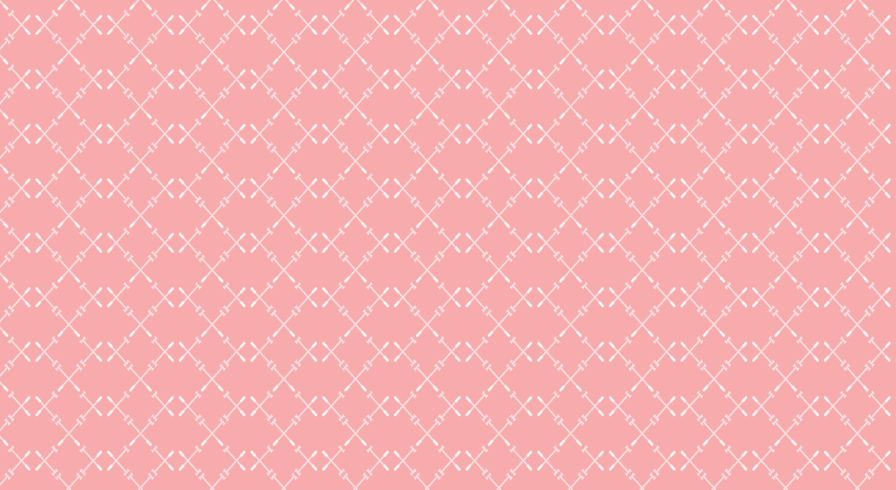
A Shadertoy shader for this pattern:

```glsl
// Lattice of crossed pale mallets, joined head to head, on a pink ground.

float box(vec2 p, vec2 halfSize) {
    vec2 d = abs(p) - halfSize;
    return length(max(d, 0.0)) + min(max(d.x, d.y), 0.0);
}

float cover(float dist, float blur) {
    return 1.0 - smoothstep(-blur, blur, dist);
}

// Two mallets crossing at the origin, grips toward +y and heads toward -y.
float crossedMallets(vec2 p, float gripEnd, float blur) {
    vec2 a = abs(p);
    vec2 arm = vec2(a.x + a.y, a.x - a.y) * 0.7071;   // along, across
    float reach = p.y > 0.0 ? gripEnd : 0.24;
    float ink = 0.72 * cover(box(arm, vec2(reach, 0.012)), blur);
    if (p.y > 0.0) {
        float grip = box(arm - vec2(gripEnd - 0.05, 0.0), vec2(0.035, 0.0)) - 0.019;
        return max(ink, cover(grip, blur));
    }
    float bar = box(arm - vec2(0.23, 0.0), vec2(0.013, 0.044));
    float caps = box(vec2(arm.x - 0.23, abs(arm.y) - 0.040), vec2(0.022, 0.011));
    return max(ink, 0.75 * cover(min(bar, caps), blur));
}

void mainImage(out vec4 fragColor, in vec2 fragCoord) {
    // One unit is one column; y runs down from the top edge.
    float unitsPerPixel = 12.5 / iResolution.x;
    vec2 p = vec2(fragCoord.x, iResolution.y - fragCoord.y) * unitsPerPixel;
    float blur = 0.8 * unitsPerPixel;
    float rowHeight = 0.76;

    // Cell centred on a diamond; x is stretched so every arm lies at 45 degrees.
    vec2 q = vec2(fract(p.x - 0.46 + 0.5) - 0.5, p.y - 1.107);
    q.y = (fract(q.y / rowHeight + 0.5) - 0.5) * rowHeight;
    q.x = abs(q.x) * 1.118;

    // Side pairs point their grips inward, framing the diamond.
    float ink = crossedMallets(vec2(q.y, 0.179 - q.x), 0.185, blur);

    // Upright pairs at the cell corners link the side pairs of adjacent rows.
    vec2 corner = vec2(q.x - 0.559, q.y - sign(q.y) * 0.5 * rowHeight);
    ink = max(ink, crossedMallets(corner, 0.235, blur));

    vec3 color = mix(vec3(0.97, 0.67, 0.68), vec3(0.995, 0.96, 0.96), ink);
    fragColor = vec4(color, 1.0);
}
```
